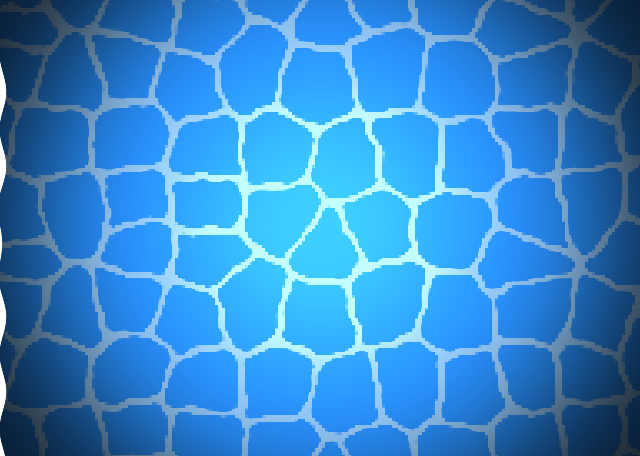
Write a Shadertoy shader that draws this pattern.

```glsl
// Sunlit pool water: a wobbling net of pale caustic lines over blue, fading to dark corners.

const float PI = 3.14159265;
const float TILE = 280.0; // vertical repeat of the net, canvas is 768 units wide

vec2 gradient(vec2 cell) {
    vec2 h = vec2(dot(cell, vec2(127.1, 311.7)), dot(cell, vec2(269.5, 183.3)));
    return fract(sin(h) * 43758.55) * 2.0 - 1.0;
}

float gradientNoise(vec2 p) {
    vec2 i = floor(p), f = fract(p);
    vec2 u = f * f * f * (f * (f * 6.0 - 15.0) + 10.0);
    vec2 e = vec2(1.0, 0.0);
    float low = mix(dot(gradient(i), f), dot(gradient(i + e), f - e), u.x);
    float high = mix(dot(gradient(i + e.yx), f - e.yx), dot(gradient(i + 1.0), f - 1.0), u.x);
    return mix(low, high, u.y);
}

// Cell centre k of a row, in the vertical repeat closest to p
vec2 cellCentre(int row, float k, vec2 p) {
    vec2 c;
    float zigzag = cos(PI * k);
    if (row == 0) {
        c = vec2(85.0 + 79.0 * k - 22.0 * sin(PI * k / 7.0),
                 90.0 + 9.0 * zigzag + 16.0 * step(6.5, k));
    } else if (row == 1) {
        float arch = sin(PI * k / 8.0);
        c = vec2(65.0 + 80.0 * k + 30.0 * arch, 157.0 + 35.0 * arch + 6.0 * zigzag);
    } else if (row == 2) {
        c = vec2(90.0 + 88.0 * k - 20.0 * sin(PI * k / 3.75),
                 257.0 - 17.0 * sin(PI * k / 3.0));
    } else {
        c = vec2(20.0 + 150.0 * k - 83.0 * max(0.0, sin(PI * (k - 1.0) / 3.0)),
                 302.0 + 7.0 * zigzag);
    }
    c.y += TILE * round((p.y - c.y) / TILE);
    return c;
}

float smoothMin(float a, float b, float k) {
    float h = max(k - abs(a - b), 0.0) / k;
    return min(a, b) - h * h * k * 0.25;
}

// Distance to the nearest border between cells, rounded at the junctions
float borderDistance(vec2 p) {
    vec2 nearest = vec2(0.0);
    float best = 1e9;
    for (int row = 0; row < 4; row++) {
        for (int k = -1; k < 10; k++) {
            vec2 c = cellCentre(row, float(k), p);
            float d = dot(p - c, p - c);
            if (d < best) { best = d; nearest = c; }
        }
    }
    float border = 80.0;
    for (int row = 0; row < 4; row++) {
        for (int k = -1; k < 10; k++) {
            vec2 c = cellCentre(row, float(k), p);
            vec2 across = c - nearest;
            if (dot(across, across) > 1.0) {
                float d = dot(0.5 * (c + nearest) - p, normalize(across));
                border = smoothMin(border, d, 9.0);
            }
        }
    }
    return border;
}

void mainImage(out vec4 fragColor, in vec2 fragCoord) {
    float pixel = 768.0 / iResolution.x;
    vec2 p = vec2(fragCoord.x, iResolution.y - fragCoord.y) * pixel;

    // Blocky steps with softened joints
    vec2 q = p / 4.0;
    float soft = min(0.5, pixel / 8.0);
    vec2 blocky = 4.0 * (floor(q) + smoothstep(0.5 - soft, 0.5 + soft, fract(q)));

    // Ripple the net
    vec2 ripple = vec2(gradientNoise(blocky / 24.0), gradientNoise(blocky / 24.0 + 37.0));
    vec2 swell = vec2(gradientNoise(blocky / 65.0 + 11.0), gradientNoise(blocky / 65.0 + 71.0));
    float border = borderDistance(blocky + 8.0 * ripple + 9.0 * swell);
    float net = 1.0 - smoothstep(3.7 - pixel * 0.5, 3.7 + pixel * 0.5, border);

    // Central glow and vignette
    float radius = length(p - vec2(385.0, 270.0));
    float glow = 1.0 - smoothstep(20.0, 260.0, radius);
    float light = 1.0 - 0.78 * smoothstep(200.0, 480.0, radius);
    vec3 water = mix(vec3(0.16, 0.57, 1.0), vec3(0.24, 0.81, 1.0), glow);
    vec3 caustic = mix(vec3(0.58, 0.79, 0.98), vec3(0.77, 1.0, 1.0), smoothstep(0.0, 0.6, glow));
    vec3 color = mix(water, caustic, net) * light;

    // Scalloped white margin on the left
    float scallop = 3.5 + 4.0 * cos(2.0 * PI * (p.y - 110.0) / 90.0)
                  - 5.0 * exp(-pow((p.y - 285.0) / 40.0, 2.0));
    scallop -= 9.0 * (1.0 - smoothstep(60.0, 75.0, p.y));
    color = mix(color, vec3(1.0), 1.0 - smoothstep(-0.5 * pixel, 0.5 * pixel, p.x - scallop));

    fragColor = vec4(color, 1.0);
}
```
